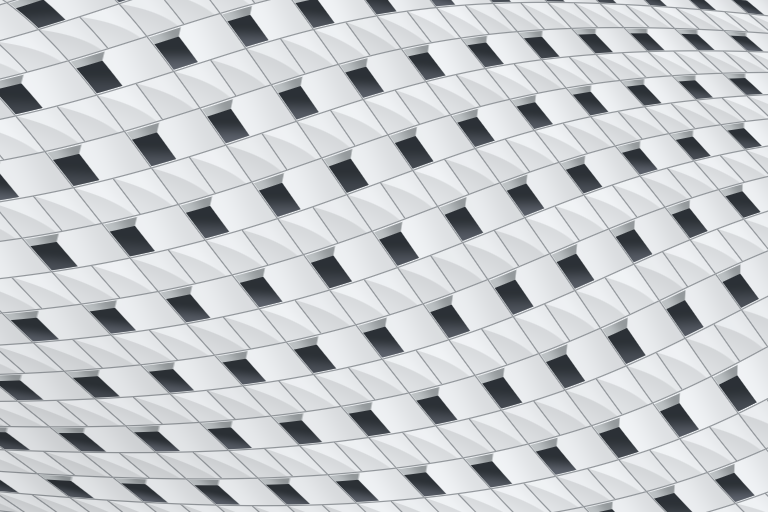
Give the GLSL for this pattern, as a Shadertoy shader.

```glsl
const vec3 LIGHT_FACET = vec3(0.93, 0.94, 0.95);
const vec3 SHADE_FACET = vec3(0.84, 0.85, 0.86);
const vec3 REVEAL_TOP = vec3(0.58, 0.60, 0.61);
const vec3 REVEAL_LOW = vec3(0.74, 0.76, 0.77);
const vec3 GLASS_DARK = vec3(0.17, 0.19, 0.21);
const vec3 GLASS_HAZE = vec3(0.37, 0.39, 0.43);
const vec3 JOINT = vec3(0.50, 0.52, 0.54);
const float JOINT_HALF_WIDTH = 0.0012;
const float TILE_VARIATION = 0.025;
const vec2 WINDOW_MIN = vec2(0.03, 0.24);
const vec2 WINDOW_MAX = vec2(0.68, 0.96);
const float REVEAL_START = 0.04;

// Window-row index on an even 4x4 grid; each column runs downward
const mat4 ROW_FIELD = mat4(
    -2.37, -0.18, 2.14, 5.73,
    -1.34,  0.59, 2.61, 5.32,
    -0.85,  1.61, 3.46, 5.59,
    -1.28,  2.61, 4.65, 6.45);

float hash(vec2 p) {
    vec3 q = fract(p.xyx * vec3(0.1031, 0.1030, 0.0973));
    q += dot(q, q.yzx + 33.33);
    return fract((q.x + q.y) * q.z);
}

// Cubic interpolation weights for nodes at 0, 1/3, 2/3 and 1
vec4 cubicWeights(float x) {
    float t = 3.0 * x, a = t - 1.0, b = t - 2.0, c = t - 3.0;
    return vec4(-a * b * c / 6.0, t * b * c / 2.0, -t * a * c / 2.0, t * a * b / 6.0);
}

// Bend the canvas into the tile lattice; y points down
vec2 facadeCells(vec2 p) {
    float row = dot(cubicWeights(p.y), ROW_FIELD * cubicWeights(p.x));
    float diagonal = -1.57 + p.x * (9.7 + 3.3 * p.x) + p.y * (1.75 - 1.6 * p.x * p.x);
    return 2.0 * vec2(diagonal - row, row) + vec2(0.35, 0.60);
}

// Coverage of the side where d is positive
float inside(float d, float width) {
    return clamp(d / width + 0.5, 0.0, 1.0);
}

// Folded panel: a curved crease separates the lit and shaded facets
vec3 foldedTile(vec2 f, vec2 aa) {
    float crease = f.y * (1.4 - 0.55 * f.y) - f.x;
    vec3 shade = mix(SHADE_FACET, LIGHT_FACET, 0.4 * smoothstep(0.0, 0.9, crease));
    vec3 lit = LIGHT_FACET - 0.03 * smoothstep(0.5, 1.0, f.x);
    return mix(lit, shade, inside(crease, aa.x + aa.y));
}

// Panel beside a window; f.x below zero lies in the window cell
vec3 slopedTile(vec2 f) {
    return mix(LIGHT_FACET, SHADE_FACET, 0.8 * smoothstep(-0.1, 1.1, f.x + 0.25 * f.y));
}

// Recessed glass under a grey upper reveal
vec3 addWindow(vec3 color, vec2 f, vec2 aa, float seed) {
    float left = inside(f.x - WINDOW_MIN.x, aa.x);
    float slant = WINDOW_MAX.x + max(WINDOW_MIN.y - f.y, 0.0) - f.x;
    float opening = left * inside(slant, aa.x + aa.y)
        * inside(f.y - REVEAL_START, aa.y) * inside(WINDOW_MAX.y - f.y, aa.y);
    vec3 reveal = mix(REVEAL_LOW, REVEAL_TOP, smoothstep(0.1, 0.7, f.x));
    color = mix(color, reveal, opening);

    vec2 g = (f - WINDOW_MIN) / (WINDOW_MAX - WINDOW_MIN);
    float haze = smoothstep(0.25, 1.1, g.y + 0.3 * (0.5 - g.x)) * mix(0.4, 1.0, seed);
    float glass = left * inside(WINDOW_MAX.x - f.x, aa.x)
        * inside(f.y - WINDOW_MIN.y, aa.y) * inside(WINDOW_MAX.y - f.y, aa.y);
    return mix(color, mix(GLASS_DARK, GLASS_HAZE, haze), glass);
}

void mainImage(out vec4 fragColor, in vec2 fragCoord) {
    vec2 uv = fragCoord / iResolution.xy;
    vec2 cell = facadeCells(vec2(uv.x, 1.0 - uv.y));
    vec2 dx = dFdx(cell), dy = dFdy(cell);
    vec2 aa = max(sqrt(dx * dx + dy * dy), vec2(1e-5));
    vec2 id = floor(cell), f = cell - id;
    vec2 parity = mod(id, 2.0);
    bool windowRow = parity.y < 0.5;
    bool isWindow = windowRow && parity.x < 0.5;

    // Panel surface with slight tone differences
    vec2 panelId = isWindow ? id + vec2(1.0, 0.0) : id;
    vec2 panelUv = isWindow ? f - vec2(1.0, 0.0) : f;
    vec3 color = windowRow ? slopedTile(panelUv) : foldedTile(f, aa);
    color += TILE_VARIATION * (hash(panelId) - 0.5);

    // Joints, left out where a panel slopes into its window
    float pixel = 1.0 / iResolution.y;
    vec2 dist = min(f, 1.0 - f) / aa * pixel;
    if (windowRow && (isWindow ? f.x > 0.5 : f.x < 0.5)) dist.x = 1.0;
    float joint = clamp((JOINT_HALF_WIDTH - min(dist.x, dist.y)) / pixel + 0.5, 0.0, 1.0);
    color = mix(color, JOINT, 0.8 * joint);

    if (isWindow) color = addWindow(color, f, aa, hash(id + 7.0));

    // Soft falloff toward the lower left
    color *= 1.0 - 0.07 * smoothstep(0.6, 0.0, length(uv));
    fragColor = vec4(color, 1.0);
}
```
